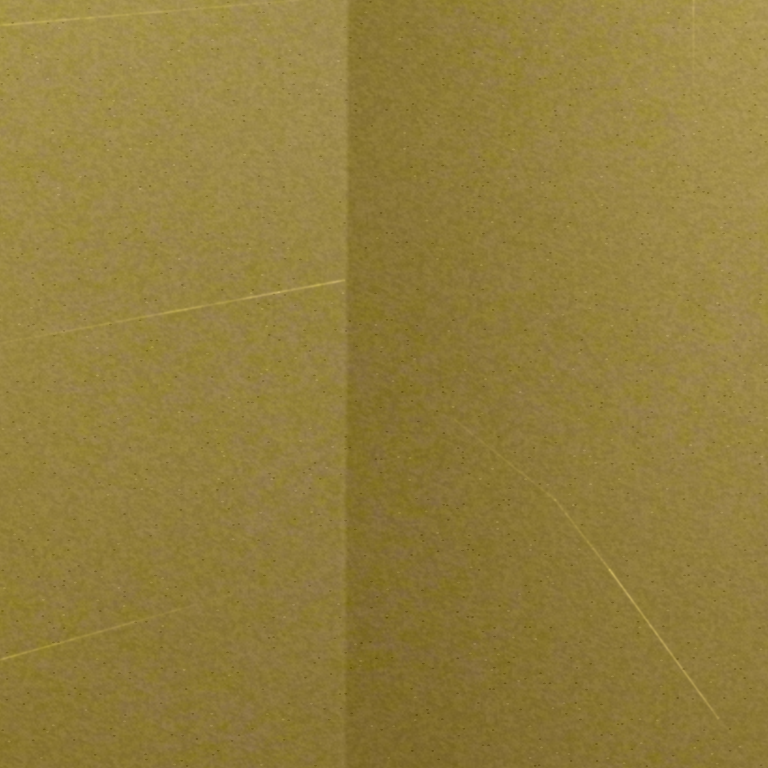
This texture is drawn by a WebGL 2 fragment shader. Its source:

```glsl
#version 300 es
precision highp float;
// Creased sheet of brushed ochre metal: two softly lit panels meet at a vertical
// fold. Each panel is a bilinear gradient; thin scratches are distance functions,
// and layered value noise adds grain, olive chroma blotches and dark specks.
uniform vec2 u_resolution;
out vec4 fragColor;

float hash(vec2 p) {
  vec3 q = fract(vec3(p.xyx) * 0.1031);
  q += dot(q, q.yzx + 33.33);
  return fract((q.x + q.y) * q.z);
}

float valueNoise(vec2 p) {
  vec2 cell = floor(p), f = fract(p);
  f = f * f * (3.0 - 2.0 * f);
  float low = mix(hash(cell), hash(cell + vec2(1, 0)), f.x);
  float high = mix(hash(cell + vec2(0, 1)), hash(cell + vec2(1, 1)), f.x);
  return mix(low, high, f.y);
}

float fbm(vec2 p) {
  float sum = 0.0, amplitude = 0.5;
  for (int i = 0; i < 4; i++) {
    sum += amplitude * valueNoise(p);
    p = mat2(1.6, 1.2, -1.2, 1.6) * p + 17.3;
    amplitude *= 0.5;
  }
  return sum;
}

vec3 bilinear(vec2 t, vec3 bottomLeft, vec3 bottomRight, vec3 topLeft, vec3 topRight) {
  return mix(mix(bottomLeft, bottomRight, t.x), mix(topLeft, topRight, t.x), t.y);
}

// Thin line from a to b whose strength runs from fade.x to fade.y.
float scratch(vec2 p, vec2 a, vec2 b, vec2 fade, float width) {
  vec2 ab = b - a;
  float t = clamp(dot(p - a, ab) / dot(ab, ab), 0.0, 1.0);
  float d = length(p - a - ab * t);
  float wear = 0.65 + 0.7 * valueNoise(vec2(t * 40.0, a.x * 90.0));
  return exp(-d * d / (width * width)) * mix(fade.x, fade.y, t) * wear;
}

vec3 leftPanel(vec2 p, float foldX) {
  vec2 t = vec2(clamp(p.x / foldX, 0.0, 1.0), p.y);
  return bilinear(t, vec3(0.535, 0.455, 0.195), vec3(0.525, 0.445, 0.205),
                     vec3(0.645, 0.570, 0.300), vec3(0.630, 0.555, 0.305));
}

vec3 rightPanel(vec2 p, float foldX) {
  float across = clamp((p.x - foldX) / (1.0 - foldX), 0.0, 1.0);
  vec2 t = vec2(mix(across, smoothstep(0.0, 1.0, across), 0.5), p.y);
  return bilinear(t, vec3(0.485, 0.405, 0.165), vec3(0.545, 0.465, 0.215),
                     vec3(0.545, 0.470, 0.205), vec3(0.665, 0.585, 0.320));
}

float scratches(vec2 p) {
  float s = scratch(p, vec2(0.0, 0.553), vec2(0.448, 0.635), vec2(0.03, 0.13), 0.0018);
  s += scratch(p, vec2(0.0, 0.141), vec2(0.31, 0.228), vec2(0.10, 0.01), 0.0017);
  s += scratch(p, vec2(0.0, 0.967), vec2(0.39, 1.0), vec2(0.08, 0.03), 0.0018);
  s += scratch(p, vec2(0.59, 0.455), vec2(0.723, 0.349), vec2(0.03, 0.05), 0.0018);
  s += scratch(p, vec2(0.723, 0.349), vec2(0.794, 0.258), vec2(0.05, 0.10), 0.0018);
  s += scratch(p, vec2(0.794, 0.258), vec2(0.935, 0.065), vec2(0.17, 0.10), 0.0017);
  return s + scratch(p, vec2(0.903, 1.0), vec2(0.903, 0.86), vec2(0.06, 0.0), 0.0018);
}

// Sparse soft dots, one candidate for each cell of a jittered grid.
float specks(vec2 p, float density, float threshold) {
  vec2 cell = floor(p * density);
  vec2 centre = 0.3 + 0.4 * vec2(hash(cell + 3.1), hash(cell + 8.7));
  float d = length((fract(p * density) - centre) * vec2(0.8, 1.2));
  return smoothstep(0.3, 0.1, d) * step(threshold, hash(cell + 51.0));
}

void main() {
  vec2 p = gl_FragCoord.xy / u_resolution;

  // Panels and the fold between them
  float foldX = 0.449 + 0.004 * p.y;
  float side = smoothstep(-0.0035, 0.0045, p.x - foldX);
  vec3 color = mix(leftPanel(p, foldX), rightPanel(p, foldX), side);
  float foldOffset = (p.x - foldX + 0.004) / 0.005;
  color += 0.014 * exp(-foldOffset * foldOffset) * (1.0 - p.y);

  // Slow tonal drift and olive patches that lose their blue
  color += 0.016 * (fbm(p * 5.0) - 0.47);
  float blotch = fbm(p * vec2(55.0, 75.0) + 40.0) - 0.47;
  float region = smoothstep(0.3, 0.65, fbm(p * 6.0 + 9.0));
  color += blotch * vec3(-0.015, 0.015, -0.16) * mix(0.5, 1.2, region);

  // Fine grain, slightly stretched along a diagonal
  vec2 grainAxis = mat2(0.9, 0.4, -0.4, 0.9) * p;
  float grain = valueNoise(grainAxis * vec2(190.0, 270.0)) - 0.5;
  grain += 0.6 * (valueNoise(p * 410.0 + 70.0) - 0.5);
  color += grain * vec3(0.052, 0.050, 0.046);

  // Dark pits, pale flecks and scratches
  color -= 0.09 * specks(p, 150.0, 0.96);
  color += 0.07 * specks(p + 0.37, 140.0, 0.985);
  color += scratches(p) * vec3(1.0, 0.95, 0.7);

  fragColor = vec4(clamp(color, 0.0, 1.0), 1.0);
}
```
